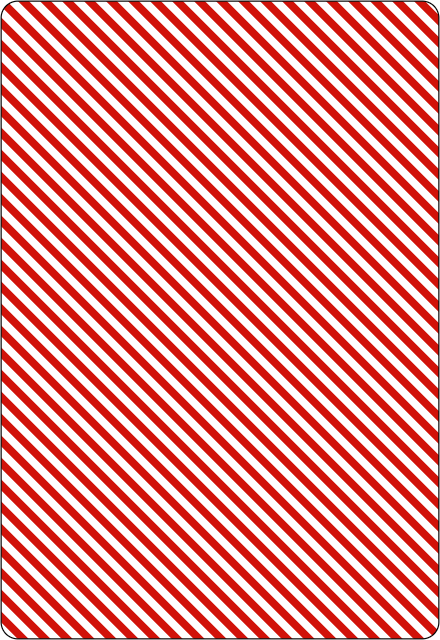
A Shadertoy shader for this pattern:

```glsl
// Signed distance to a box with rounded corners
float roundedBox(vec2 p, vec2 halfSize, float radius) {
    vec2 q = abs(p) - halfSize + radius;
    return length(max(q, 0.0)) + min(max(q.x, q.y), 0.0) - radius;
}

// Signed distance to diagonal bands, negative inside; twenty repeats per canvas width
float diagonalStripes(vec2 p) {
    float phase = fract((p.x + p.y) * 20.0 - 0.055) - 0.5;
    return (abs(phase) - 0.249) / (20.0 * sqrt(2.0));
}

// Share of a pixel covered by a shape
float coverage(float dist, float pixel) {
    return clamp(0.5 - dist / pixel, 0.0, 1.0);
}

void mainImage(out vec4 fragColor, in vec2 fragCoord) {
    // Centred coordinates, with the canvas width as the unit
    float pixel = 1.0 / iResolution.x;
    vec2 p = (fragCoord - 0.5 * iResolution.xy) * pixel;
    vec2 halfCanvas = 0.5 * iResolution.xy * pixel;

    vec3 white = vec3(1.0, 0.995, 0.995);
    vec3 red = vec3(0.82, 0.07, 0.035);

    // Striped card on white
    float card = roundedBox(p, halfCanvas - 0.0026, 0.038);
    float stripe = coverage(diagonalStripes(p), pixel);
    vec3 color = mix(white, red, stripe * coverage(card, pixel));

    // Thin dark outline
    float outline = coverage(abs(card) - 0.00135, pixel);
    color = mix(color, vec3(0.02), outline);

    fragColor = vec4(color, 1.0);
}
```
